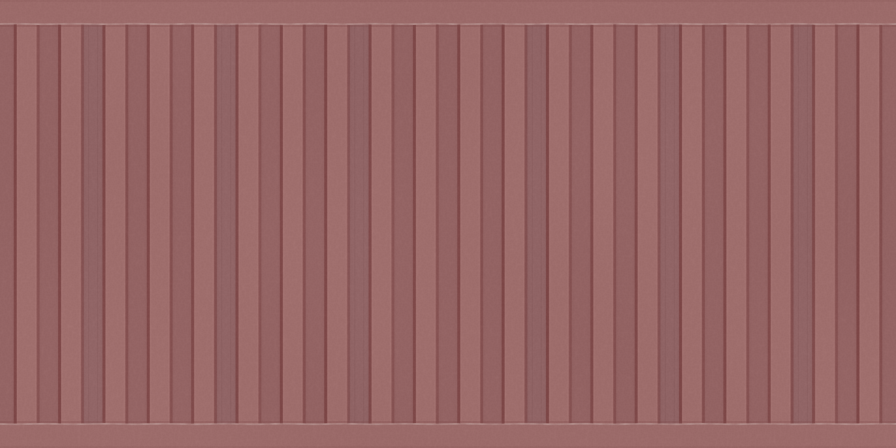
Reproduce this texture procedurally as a WebGL 2 fragment shader.

```glsl
#version 300 es
precision highp float;
// Painted corrugated metal wall: twenty raised vertical ribs between shadowed
// recesses, framed by a plain rail along the top and bottom. Ribs come from
// folding x about the centre; cellular grain and layered sines add wear.
uniform vec2 u_resolution;
out vec4 outColor;

vec2 hash2(vec2 p) {
  vec3 q = fract(p.xyx * vec3(0.1031, 0.1030, 0.0973));
  q += dot(q, q.yzx + 33.33);
  return fract((q.xx + q.yz) * q.zy);
}

// Distance to the nearest jittered point, centred around zero
float cellular(vec2 p) {
  vec2 cell = floor(p), f = fract(p);
  float nearest = 2.0;
  for (int j = -1; j <= 1; j++)
    for (int i = -1; i <= 1; i++) {
      vec2 g = vec2(i, j);
      nearest = min(nearest, length(g + hash2(cell + g) - f));
    }
  return nearest - 0.45;
}

// Soft-edged line of the given half width
float line(float d, float halfWidth, float soft) {
  return 1.0 - smoothstep(halfWidth - soft, halfWidth + soft, abs(d));
}

void main() {
  vec2 p = gl_FragCoord.xy / u_resolution * vec2(2.0, 1.0);
  float soft = max(0.6 / u_resolution.y, 0.0013);

  // One period is a recess centred on x = 0 with half a rib on either side
  float period = 0.099;
  float index = floor((p.x - 1.0) / period + 0.5);
  float x = p.x - 1.0 - index * period;
  float edge = abs(x) - 0.0255;
  float side = step(0.0, x);
  vec2 vary = hash2(vec2(index + 40.0, side * 7.0 + 3.0));

  vec3 ribColor = vec3(0.622, 0.430, 0.423);
  vec3 recessColor = vec3(0.580, 0.391, 0.390);
  vec3 grooveColor = vec3(0.490, 0.277, 0.277);
  vec3 highlight = vec3(0.690, 0.545, 0.535);

  // Every third recess is greyer, with two faint seams
  float grey = 1.0 - step(0.5, abs(mod(abs(index), 3.0) - 2.0));
  vec3 recess = mix(recessColor, vec3(0.565, 0.395, 0.400), grey * 0.8);
  recess -= 0.018 * grey * line(abs(x) - 0.010, 0.0012, soft);
  recess -= 0.012 * smoothstep(0.012, 0.0255, abs(x));

  // Rib face, then the groove at its foot, deeper left of each rib
  vec3 color = mix(recess, ribColor, smoothstep(-soft, soft, edge));
  color += 0.010 * line(edge - 0.004, 0.0015, soft);
  float depth = mix(0.62, 0.92, side) + 0.2 * (vary.x - 0.5);
  color = mix(color, grooveColor, depth * line(edge + 0.0015, 0.0033, soft * 1.4));

  // Rails, with a worn bright lip and a thin shadow beneath it
  float inset = min(p.y, 1.0 - p.y) - 0.0535;
  color = mix(color, grooveColor, 0.35 * line(inset - 0.0045, 0.0015, soft));
  vec3 rail = mix(recessColor, ribColor, 0.72);
  rail -= 0.018 * line(inset + 0.0515, 0.002, soft);
  color = mix(rail, color, smoothstep(-soft, soft, inset));
  float wear = 0.72 + 0.14 * sin(p.x * 83.0 + 2.0 * sin(p.x * 31.0))
             + 0.14 * sin(p.x * 217.0 + p.y * 9.0);
  float lipBend = 0.0006 * sin(p.x * 47.0);
  color = mix(color, highlight, wear * line(inset + lipBend, 0.0020, soft));

  // Fine paint grain and broad uneven fading
  float grain = cellular(p * 210.0) + 0.6 * cellular(p * vec2(125.0, 70.0) + 19.0);
  float fading = sin(p.x * 5.3 + sin(p.y * 4.1)) * sin(p.y * 6.7 + p.x * 2.3);
  color += 0.016 * grain + 0.005 * fading;

  outColor = vec4(color, 1.0);
}
```
